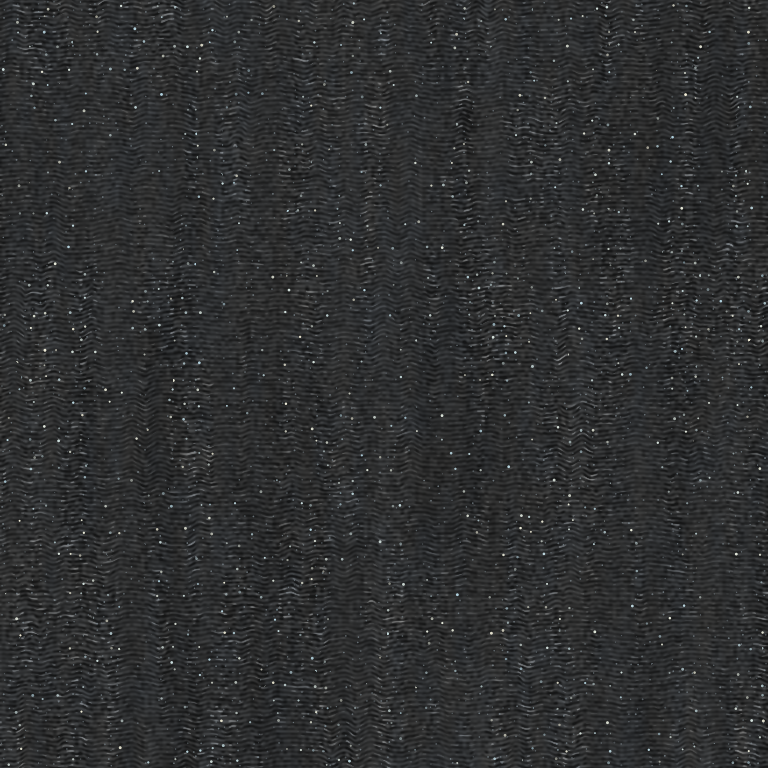
Write a Shadertoy shader that draws this texture.

```glsl
// Charcoal crinkled fabric: fine wavy ripples in vertical bands, dusted with glitter.

#define RIPPLES 165.0          // ripple lines per canvas height
#define WAVE_COLUMNS 58.0      // sideways frequency of the waviness
#define WAVE_HEIGHT 0.0085     // height of the waves
#define BASE_GREY 0.176
#define RIPPLE_CONTRAST 0.042
#define GRAIN_CONTRAST 0.125
#define CRUMB_LIGHT 0.24       // short bright dashes on the crests
#define GLITTER_CELLS 60.0
#define GLITTER_SHARE 0.27
#define GLITTER_RADIUS 0.0017
#define COOL_TINT vec3(0.975, 1.0, 1.02)

float hash(vec2 p) {
    vec3 q = fract(vec3(p.xyx) * 0.1031);
    q += dot(q, q.yzx + 33.33);
    return fract((q.x + q.y) * q.z);
}

float noise(vec2 p) {
    vec2 cell = floor(p), f = fract(p);
    f = f * f * (3.0 - 2.0 * f);
    float low = mix(hash(cell), hash(cell + vec2(1, 0)), f.x);
    float high = mix(hash(cell + vec2(0, 1)), hash(cell + vec2(1, 1)), f.x);
    return mix(low, high, f.y);
}

// Vertical bands where the cloth is rougher
float roughBands(vec2 p) {
    float bands = 0.65 * noise(vec2(p.x * 48.0, p.y * 5.0) + 31.0)
                + 0.35 * noise(vec2(p.x * 85.0, p.y * 24.0) + 67.0);
    return smoothstep(0.28, 0.78, bands);
}

// Vertical offset that bends the ripples into chevrons
float waveOffset(vec2 p, float rough) {
    float broad = noise(vec2(p.x * WAVE_COLUMNS, p.y * 7.0) + 11.0);
    float crinkle = noise(vec2(p.x * 95.0, p.y * 60.0) + 83.0);
    return WAVE_HEIGHT * (broad + 0.45 * rough * crinkle);
}

// One speck per chosen cell; returns brightness and its random id
vec2 glitter(vec2 p, float cells, float share, float radius, float seed) {
    vec2 cell = floor(p * cells);
    vec2 key = cell + seed;
    vec2 jitter = vec2(hash(key + 17.3), hash(key + 59.7));
    vec2 offset = (fract(p * cells) - mix(vec2(0.24), vec2(0.76), jitter)) / cells;
    float id = hash(key + 91.1);
    float size = radius * mix(0.65, 1.1, hash(key + 7.9));
    float edge = 0.6 / iResolution.y;
    float disc = 1.0 - smoothstep(size - edge, size + edge, length(offset));
    return vec2(disc * step(hash(key), share) * mix(0.45, 1.0, id), id);
}

void mainImage(out vec4 fragColor, in vec2 fragCoord) {
    vec2 p = fragCoord / iResolution.y;
    float rough = roughBands(p);

    // Wavy ripples, flatter where the cloth is smooth
    float phase = (p.y + waveOffset(p, rough)) * RIPPLES;
    float crest = sin(6.28318 * phase);
    float grey = BASE_GREY + RIPPLE_CONTRAST * crest * mix(0.7, 1.15, rough);

    // Fine grain that follows the ripples, and soft vertical shading
    float grain = noise(vec2(p.x * 210.0, phase * 1.7)) - 0.5;
    float streak = noise(vec2(p.x * 36.0, p.y * 2.5) + 140.0) - 0.5;
    grey += GRAIN_CONTRAST * grain * mix(0.7, 1.2, rough) + 0.035 * streak;

    // Bright crumbs along the crests
    float crumb = smoothstep(0.62, 0.95, noise(vec2(p.x * 170.0, phase * 1.2) + 205.0));
    grey += CRUMB_LIGHT * crumb * smoothstep(-0.2, 0.9, crest) * mix(0.2, 1.0, rough);

    // Cool tint with slight drift between neutral and blue
    float drift = noise(vec2(p.x * 60.0, p.y * 20.0) + 300.0) - 0.5;
    vec3 color = max(grey, 0.085) * (COOL_TINT + drift * vec3(-0.05, 0.0, 0.06));

    // Large bright specks and smaller dim ones
    float share = GLITTER_SHARE * mix(0.45, 1.35, rough);
    vec2 large = glitter(p, GLITTER_CELLS, share, GLITTER_RADIUS, 0.0);
    vec2 small = glitter(p, GLITTER_CELLS * 1.8, share, GLITTER_RADIUS * 0.65, 400.0);
    vec3 sparkle = mix(vec3(0.72, 0.86, 0.92), vec3(0.95, 0.93, 0.84), fract(large.y * 7.0));
    color = mix(color, vec3(0.52, 0.57, 0.60), small.x * 0.75);
    color = mix(color, sparkle, large.x);

    fragColor = vec4(color, 1.0);
}
```
